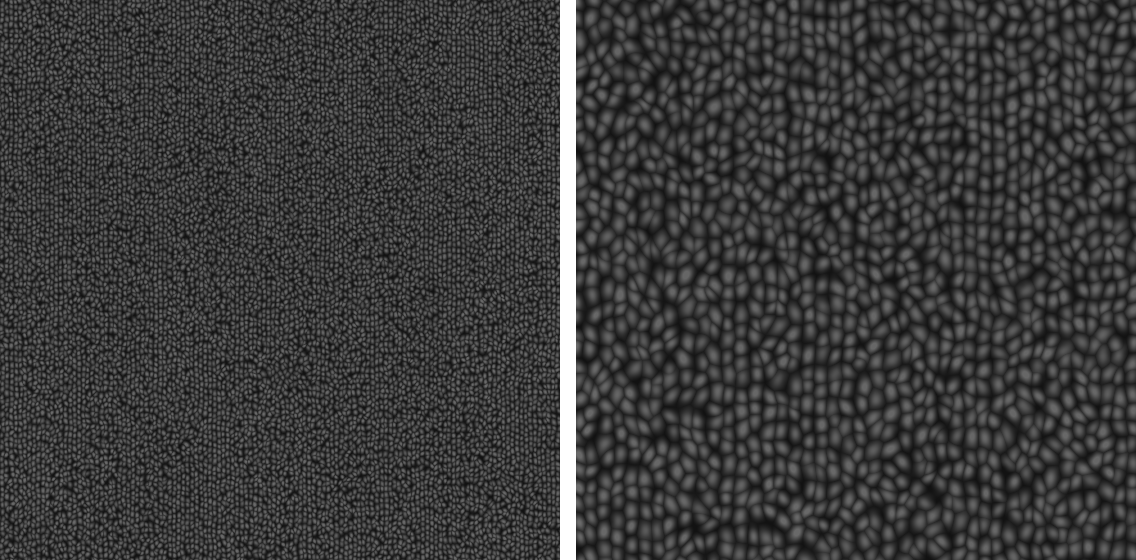
Left, the full canvas; right, a detail of the centre.
Reproduce this texture procedurally as a three.js fragment shader.

```glsl
varying vec2 vUv;

// Pile layout, in loops across and up the canvas
const vec2 LOOP_COUNT = vec2(124.0, 97.0);
const vec2 LOOP_RADIUS = vec2(0.0036, 0.0054);
const vec2 JITTER_TIDY = vec2(0.20, 0.50);
const vec2 JITTER_LOOSE = vec2(0.64, 0.66);
const float TILT_TIDY = 0.5;
const float TILT_LOOSE = 1.9;
const float SIZE_VARIATION = 0.30;

// Slow changes over the carpet
const vec2 ORDER_SCALE = vec2(42.0, 9.0);
const vec2 WANDER_SCALE = vec2(34.0, 38.0);
const float WANDER = 0.0030;
const vec2 SHADE_SCALE = vec2(13.0, 6.0);
const float SHADE_VARIATION = 0.025;

// Yarn tones
const vec3 GAP_COLOR = vec3(0.070);
const vec3 YARN_COLOR = vec3(0.405);
const float LOOP_TONE_VARIATION = 0.30;
const float CREASE_DEPTH = 0.36;
const float FIBER_SCALE = 250.0;
const float FIBER_STRENGTH = 0.14;

float hash(vec2 p) {
  vec3 q = fract(p.xyx * vec3(0.1031, 0.1030, 0.0973));
  q += dot(q, q.yzx + 33.33);
  q = fract((q.xxy + q.yzz) * q.zyx);
  q += dot(q, q.yzx + 19.19);
  return fract((q.x + q.y) * q.z);
}

float valueNoise(vec2 p) {
  vec2 cell = floor(p);
  vec2 f = fract(p);
  f = f * f * (3.0 - 2.0 * f);
  float low = mix(hash(cell), hash(cell + vec2(1.0, 0.0)), f.x);
  float high = mix(hash(cell + vec2(0.0, 1.0)), hash(cell + vec2(1.0)), f.x);
  return mix(low, high, f.y);
}

// Rounded height of one tilted loop; offset is in canvas units
float loopHeight(vec2 offset, float tilt, float size) {
  float c = cos(tilt);
  float s = sin(tilt);
  vec2 local = vec2(c * offset.x + s * offset.y, c * offset.y - s * offset.x);
  vec2 d = local / (LOOP_RADIUS * size);
  return exp(-dot(d, d));
}

// Returns the lit pile height, with creases where loops touch
float pile(vec2 uv) {
  vec2 grid = uv * LOOP_COUNT;
  float highest = 0.0;
  float second = 0.0;
  float tone = 1.0;

  for (int i = -1; i <= 1; i++) {
    float column = floor(grid.x) + float(i);
    float shift = hash(vec2(column, 71.0));
    float row = floor(grid.y - shift);

    for (int j = -1; j <= 1; j++) {
      vec2 id = vec2(column, row + float(j));
      vec2 rnd = vec2(hash(id + 13.0), hash(id + 157.0)) - 0.5;
      vec2 home = (id + vec2(0.5, 0.5 + shift)) / LOOP_COUNT;

      // Tidy runs keep their columns, loose patches scatter
      float loose = smoothstep(0.12, 0.55, valueNoise(home * ORDER_SCALE + 5.0));
      vec2 center = home + rnd * mix(JITTER_TIDY, JITTER_LOOSE, loose) / LOOP_COUNT;
      float tilt = (hash(id + 311.0) - 0.5) * mix(TILT_TIDY, TILT_LOOSE, loose);
      float size = 1.0 + (hash(id + 419.0) - 0.5) * SIZE_VARIATION;

      float h = loopHeight(uv - center, tilt, size);
      second = max(second, min(h, highest));
      if (h > highest) {
        highest = h;
        tone = 1.0 + (hash(id + 523.0) - 0.5) * LOOP_TONE_VARIATION;
      }
    }
  }
  // Fade the loop tone toward its rim so neighbours join smoothly
  tone = mix(1.0, tone, smoothstep(0.0, 0.5, highest - second));
  return max(highest - CREASE_DEPTH * second, 0.0) * tone;
}

void main() {
  // Let the columns wander a little
  vec2 wander = vec2(valueNoise(vUv * WANDER_SCALE + 31.0),
                     valueNoise(vUv * WANDER_SCALE + 83.0)) - 0.5;
  float height = pile(vUv + wander * WANDER);

  // Fine fibres and broad shading
  float fiber = valueNoise(vUv * FIBER_SCALE) - 0.5;
  float shade = 1.0 + (valueNoise(vUv * SHADE_SCALE + 7.0) - 0.5) * 2.0 * SHADE_VARIATION;
  float light = clamp(height + fiber * FIBER_STRENGTH, 0.0, 1.0);

  gl_FragColor = vec4(mix(GAP_COLOR, YARN_COLOR, light) * shade, 1.0);
}
```
